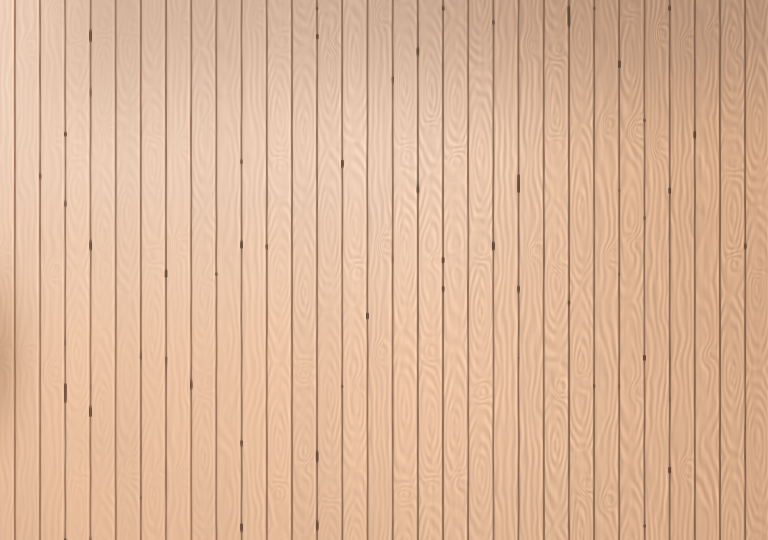
A WebGL 2 fragment shader for this texture:

```glsl
#version 300 es
precision highp float;
// Peach painted wall of narrow vertical boards with embossed wood grain.
// Each board gets its own seeded height field of wavy grain, ovals and knots;
// its slope is lit from one side, then grooves and a soft wall light are added.
uniform vec2 u_resolution;
out vec4 fragColor;

const float BOARDS = 30.5;        // board widths across the canvas
const float BOARD_LENGTH = 21.45; // canvas height in board widths
const float FIRST_GROOVE = 0.595; // position of the first groove in board widths

const vec3 PEACH = vec3(0.915, 0.755, 0.630);
const vec3 PALE_PINK = vec3(0.930, 0.812, 0.725);
const vec3 TAN = vec3(0.800, 0.630, 0.495);
const vec3 DUSK = vec3(0.700, 0.560, 0.465);
const vec3 GROOVE = vec3(0.540, 0.400, 0.310);

float hash(vec2 p) {
  vec3 q = fract(vec3(p.xyx) * 0.1031);
  q += dot(q, q.yzx + 33.33);
  return fract((q.x + q.y) * q.z);
}

float noise(vec2 p) {
  vec2 cell = floor(p);
  vec2 f = fract(p);
  f = f * f * (3.0 - 2.0 * f);
  float low = mix(hash(cell), hash(cell + vec2(1, 0)), f.x);
  float high = mix(hash(cell + vec2(0, 1)), hash(cell + vec2(1, 1)), f.x);
  return mix(low, high, f.y);
}

float fbm(vec2 p) {
  float sum = 0.0;
  float weight = 0.5;
  for (int i = 0; i < 3; i++) {
    sum += weight * noise(p);
    p = p * 2.03 + 7.1;
    weight *= 0.5;
  }
  return sum;
}

// Bump that pushes the grain aside around scattered knots
float knots(vec2 p, float id) {
  const float SPACING = 4.5;
  float row = floor(p.y / SPACING);
  float pick = hash(vec2(id + 3.0, row + 17.0));
  vec2 centre = vec2(0.3 + 0.4 * pick, (row + 0.3 + 0.4 * hash(vec2(row + 5.0, id))) * SPACING);
  vec2 d = (p - centre) * vec2(3.6, 2.3);
  return step(0.5, pick) * exp(-dot(d, d));
}

// Embossed height of one board: x runs across it, y along it
float grainHeight(vec2 p, float id) {
  vec2 seed = vec2(id * 13.7, id * 5.3);
  float wave = fbm(vec2(p.x * 1.4, p.y * 0.45) + seed);
  float straight = p.x * 4.2 + wave * 3.2;
  // Long ovals, stacked along the board
  float along = (fract(p.y / 6.5 + hash(seed)) - 0.5) * 2.0;
  float oval = length(vec2((p.x - 0.5) * 2.0, along * 1.5)) * 3.6 + wave * 2.8;
  float ovalBoard = smoothstep(0.4, 0.75, hash(vec2(id, 41.0)) + 0.008 * id);
  float rings = mix(straight, oval, ovalBoard) + 2.4 * knots(p, id);
  float fibre = noise(vec2(p.x * 9.0, p.y * 0.9) + seed);
  return 0.5 * sin(6.2832 * rings) * (0.45 + 0.8 * noise(p * vec2(2.0, 0.8) + seed)) + 0.5 * fibre;
}

float grainSlope(vec2 p, float id) {
  vec2 toLight = vec2(0.06, 0.05);
  return grainHeight(p + toLight, id) - grainHeight(p - toLight, id);
}

// Broad light: pale upper left, warm below, dim at right and along the top
vec3 wallColour(vec2 uv) {
  float pink = smoothstep(0.2, 0.85, uv.y) * (1.0 - smoothstep(0.45, 0.9, uv.x));
  vec3 colour = mix(PEACH, PALE_PINK, pink);
  float right = smoothstep(0.55, 1.08, uv.x);
  colour = mix(colour, TAN, right * 0.85);
  float top = smoothstep(0.66, 1.04, uv.y) * smoothstep(0.0, 0.15, uv.x);
  colour = mix(colour, DUSK, top * mix(0.42, 0.9, smoothstep(0.3, 1.0, uv.x)));
  float bottom = 1.0 - smoothstep(-0.1, 0.3, uv.y);
  colour = mix(colour, TAN, 0.3 * bottom);
  vec2 stain = (uv - vec2(-0.01, 0.33)) * vec2(26.0, 7.0);
  return mix(colour, TAN * 0.94, 0.8 * exp(-dot(stain, stain)));
}

// Coverage of a line, widened to stay smooth at small sizes
float line(float dist, float halfWidth, float pixel) {
  return 1.0 - smoothstep(halfWidth - 0.5 * pixel, halfWidth + 0.5 * pixel, abs(dist));
}

void main() {
  vec2 uv = gl_FragCoord.xy / u_resolution;
  float pixel = BOARDS / u_resolution.x;
  float across = uv.x * BOARDS - FIRST_GROOVE + 1.0;
  float id = floor(across);
  vec2 p = vec2(across - id, uv.y * BOARD_LENGTH);

  // Painted face with a little variation between boards
  vec3 colour = wallColour(uv);
  colour *= 1.0 + 0.022 * (hash(vec2(id, 9.0)) - 0.5);
  colour *= 1.0 + 0.03 * (fbm(uv * vec2(7.0, 5.0)) - 0.44);
  float relief = mix(0.022, 0.065, smoothstep(0.1, 0.85, uv.x));
  colour *= 1.0 + relief * clamp(grainSlope(p, id), -1.3, 1.3);

  // Groove with soft shade on one side, a lit bevel on the other, and worn spots
  float dist = across - floor(across + 0.5);
  float joint = floor(across + 0.5);
  float wear = noise(vec2(joint * 7.3, p.y * 1.8));
  float wobble = 0.018 * (noise(vec2(joint * 3.1, p.y * 0.8)) - 0.5);
  colour *= 1.0 - 0.06 * line(dist, 0.07, 0.08);
  colour *= 1.0 + 0.05 * line(dist + 0.1, 0.03, 0.06);
  float spot = smoothstep(0.86, 0.95, wear);
  float groove = line(dist + wobble, 0.034 + 0.022 * spot, pixel);
  vec3 grooveColour = GROOVE * mix(1.12, 0.9, uv.x) * (1.0 - 0.3 * spot);
  colour = mix(colour, grooveColour, groove * mix(0.75, 0.95, wear));
  fragColor = vec4(colour, 1.0);
}
```
